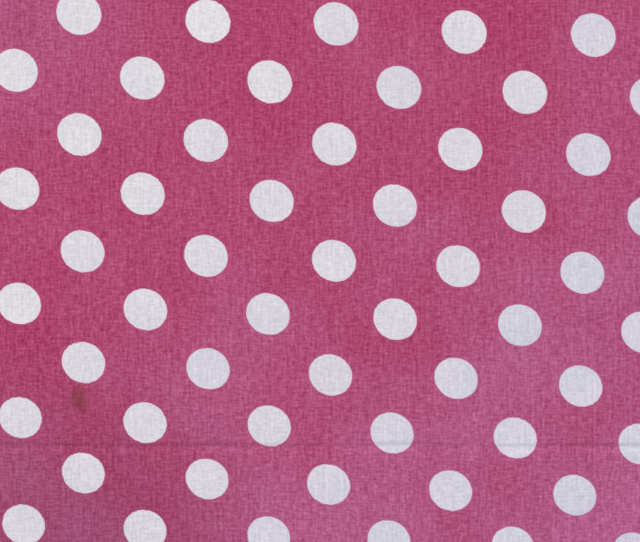
A Shadertoy shader for this pattern:

```glsl
// Worn polka-dot cotton: staggered rows of off-white dots on faded rose cloth.
// A gently warped lattice places the dots; stretched gradient noise makes the
// threads, and broad noise adds fading, with a crease and a small stain.

vec2 hash2(vec2 p) {
    vec3 q = fract(p.xyx * vec3(0.1031, 0.1030, 0.0973));
    q += dot(q, q.yzx + 33.33);
    return fract((q.xx + q.yz) * q.zy);
}

float gradientNoise(vec2 p) {
    vec2 cell = floor(p), f = fract(p);
    vec2 w = f * f * f * (f * (f * 6.0 - 15.0) + 10.0);
    vec4 corner;
    for (int i = 0; i < 4; i++) {
        vec2 o = vec2(i & 1, i >> 1);
        float angle = 6.28318 * hash2(cell + o).x;
        corner[i] = dot(vec2(cos(angle), sin(angle)), f - o);
    }
    return mix(mix(corner.x, corner.y, w.x), mix(corner.z, corner.w, w.x), w.y);
}

// Signed distance to the nearest dot; p.y runs downward, canvas height is 1
float dotsDistance(vec2 p) {
    float nearest = 1.0;
    for (float row = 0.0; row < 10.0; row++) {
        float stagger = 0.5 * (1.0 - mod(row, 2.0));
        vec2 radius = mix(vec2(0.0415, 0.0400), vec2(0.0395, 0.0370), row / 9.0);
        for (float i = 0.0; i < 6.0; i++) {
            float u = i + stagger;
            vec2 center = vec2(0.029 + 0.0015 * row + u * (0.2362 - 0.0012 * row),
                               0.0215 + 0.1112 * row - 0.00066 * row * row + 0.01 * u);
            center += 0.006 * (hash2(vec2(i, row) + 7.0) - 0.5);
            vec2 d = p - center;
            d.y -= 0.08 * d.x;
            nearest = min(nearest, (length(d / radius) - 1.0) * radius.y);
        }
    }
    return nearest;
}

// Crossed warp and weft threads with a softer mottling
float weave(vec2 p) {
    float warp = gradientNoise(p * vec2(210.0, 55.0));
    float weft = gradientNoise(p * vec2(60.0, 220.0) + 31.0);
    float grain = gradientNoise(p * 180.0 + 73.0);
    float slub = gradientNoise(p * vec2(150.0, 9.0) + 11.0);
    return 0.45 * (warp + weft) + 0.4 * grain + 0.25 * slub;
}

// Horizontal fold: a dark valley beside a pale ridge, plus a faint slanted one
float crease(vec2 p) {
    float y = p.y - 0.82 - 0.006 * gradientNoise(vec2(p.x * 6.0, 3.0));
    float strength = 0.65 + gradientNoise(vec2(p.x * 4.0, 9.0));
    float fold = exp(-pow(y / 0.004, 2.0)) - 0.45 * exp(-pow((y - 0.011) / 0.007, 2.0));
    float slant = p.y - 0.60 + 0.3 * (p.x - 1.05);
    float side = smoothstep(0.98, 1.1, p.x) * exp(-pow(slant / 0.006, 2.0));
    return strength * fold + 0.35 * side;
}

void mainImage(out vec4 fragColor, in vec2 fragCoord) {
    vec2 p = fragCoord / iResolution.y;
    p.y = 1.0 - p.y;
    float pixel = 1.0 / iResolution.y;
    float threads = weave(p);
    float blotch = gradientNoise(p * 4.0) + 0.5 * gradientNoise(p * 11.0 + 5.0);

    // Cloth fades from rose toward mauve at the lower right and upper left corner
    float fade = smoothstep(0.15, 1.0, 0.55 * p.y + 0.3 * p.x + 0.3 * blotch);
    fade = max(fade, 0.6 * smoothstep(0.5, 0.0, length(p)));
    vec3 cloth = mix(vec3(0.685, 0.28, 0.425), vec3(0.695, 0.365, 0.53), fade);
    cloth += threads * vec3(0.12, 0.15, 0.15) + 0.02 * blotch;
    cloth *= 1.0 - 0.12 * smoothstep(0.5, 0.0, length(p - vec2(0.1, 1.05)));

    // Printed dots: cooler and dimmer toward the lower right, edges broken by thread
    float shade = clamp(0.4 * p.x + 0.45 * p.y + 0.4 * blotch, 0.0, 1.0);
    vec3 print = mix(vec3(0.885, 0.87, 0.885), vec3(0.80, 0.79, 0.85), shade);
    print += 0.09 * threads;
    float edge = dotsDistance(p) + 0.0025 * threads;
    vec3 color = mix(print, cloth, smoothstep(-1.1 * pixel, 1.1 * pixel, edge));

    // Wear
    color *= 1.0 - 0.1 * crease(p);
    vec2 spot = (p - vec2(0.146, 0.738)) / vec2(0.014, 0.017);
    spot += 0.8 * vec2(gradientNoise(p * 70.0), gradientNoise(p * 70.0 + 19.0));
    color = mix(color, vec3(0.43, 0.20, 0.20), 0.6 * exp(-dot(spot, spot)));

    fragColor = vec4(clamp(color, 0.0, 1.0), 1.0);
}
```
